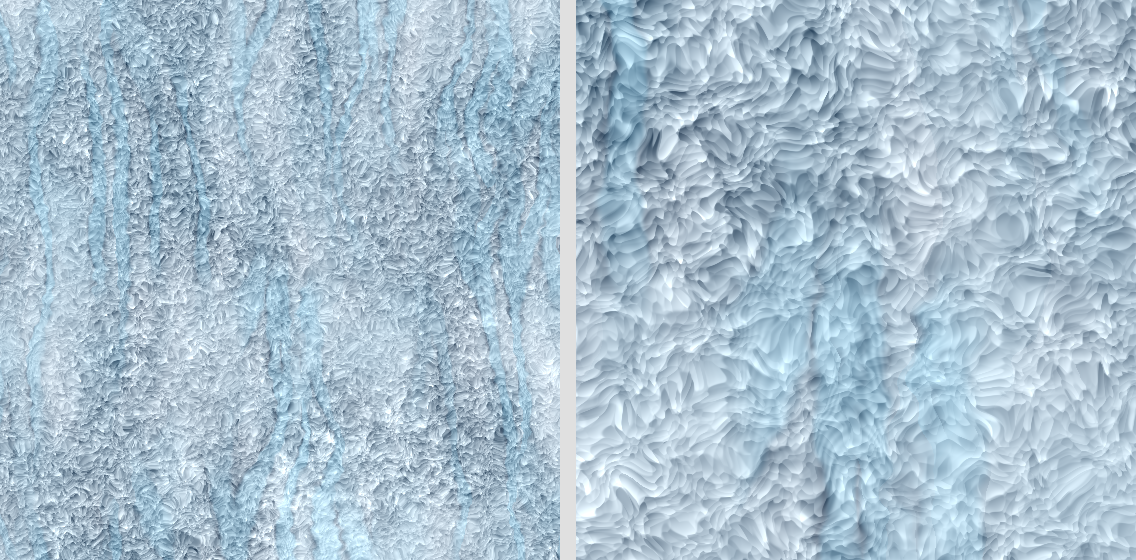
Left, the full canvas; right, a detail of the centre.
This texture is drawn by a WebGL 2 fragment shader. Its source:

```glsl
#version 300 es
precision highp float;
// Rough frozen sheet: two layers of tall stretched cells form upright veins with
// dark crumbled rims, and small cells of random direction give the crinkled flakes.
// Soft blotches, a clear shiny area and a few pale glows vary the tone.
uniform vec2 u_resolution;
out vec4 fragColor;

#define BASE_COLOR vec3(0.692, 0.776, 0.836)
#define TONE_STEP vec3(0.093, 0.090, 0.084)
#define VEIN_TINT vec3(-0.040, 0.011, 0.028)
#define PANE_TINT vec3(0.012, -0.002, -0.005)
#define VEIN_CELLS vec2(8.0, 1.3)
#define VEIN_WIDTH 0.10
#define FLAKE_SCALE 88.0
#define FLAKE_CONTRAST 1.65
#define BLOTCH_CONTRAST 2.7
#define GLOW_COUNT 9
#define SHINE_CENTER vec2(0.57, 0.16)
#define LIGHT_DIR vec2(-0.50, 0.86)

vec2 hash2(vec2 p) {
  vec3 q = fract(p.xyx * vec3(0.1031, 0.1030, 0.0973));
  q += dot(q, q.yzx + 33.33);
  return fract((q.xx + q.yz) * q.zy);
}

float noise(vec2 p) {
  vec2 i = floor(p), f = fract(p), e = vec2(1.0, 0.0);
  f = f * f * (3.0 - 2.0 * f);
  return mix(mix(hash2(i).x, hash2(i + e).x, f.x),
             mix(hash2(i + e.yx).x, hash2(i + e.xx).x, f.x), f.y);
}

float fbm(vec2 p) {
  float sum = 0.0, amp = 0.53;
  for (int i = 0; i < 4; i++, amp *= 0.5) {
    sum += amp * noise(p);
    p = mat2(1.6, 1.2, -1.2, 1.6) * p + 7.3;
  }
  return sum;
}

// Shade of narrow shards, each turned and tilted at random, with soft creases.
float flakes(vec2 p) {
  vec2 cell = floor(p), f = fract(p);
  float sum = 0.0, total = 1e-6;
  for (int k = 0; k < 9; k++) {
    vec2 g = vec2(k % 3, k / 3) - 1.0;
    vec2 d = g + hash2(cell + g) - f, seed = hash2(cell + g + 71.0);
    float angle = 6.2832 * seed.x;
    vec2 axis = vec2(cos(angle), sin(angle));
    vec2 s = vec2(0.65 * dot(d, axis), 1.5 * dot(d, vec2(-axis.y, axis.x)));
    float w = exp(-22.0 * dot(s, s));
    sum += w * (dot(d, LIGHT_DIR) + 0.9 * (seed.y - 0.5));
    total += w;
  }
  return sum / total;
}

// x: distance to the cell border, y: how far the border faces sideways.
vec2 veinBorder(vec2 p) {
  vec2 cell = floor(p), f = fract(p), near = vec2(4.0), next = vec2(5.0);
  for (int k = 0; k < 9; k++) {
    vec2 g = vec2(k % 3, k / 3) - 1.0;
    vec2 d = g + hash2(cell + g + 40.0) - f;
    if (dot(d, d) < dot(near, near)) { next = near; near = d; }
    else if (dot(d, d) < dot(next, next)) next = d;
  }
  vec2 n = normalize(next - near);
  return vec2(dot(0.5 * (near + next), n), n.x);
}

float glows(vec2 p) {
  float sum = 0.0;
  for (int i = 0; i < GLOW_COUNT; i++) {
    vec2 id = vec2(float(i) * 3.7 + 2.0, 11.0), d = p - hash2(id);
    float r = dot(d, d) / pow(mix(0.022, 0.045, hash2(id + 5.0).x), 2.0);
    sum += 0.7 * exp(-r) + 1.0 * exp(-r * 9.0);
  }
  return sum;
}

void main() {
  vec2 p = gl_FragCoord.xy / u_resolution.y;
  // Meandering coordinates shared by veins and blotches
  vec2 flow = p;
  flow.x += 0.016 * sin(p.y * 7.0 + 4.0 * p.x) + 0.006 * sin(p.y * 19.0 + p.x * 13.0);
  flow.x += 0.026 * (noise(p * vec2(13.0, 9.0)) - 0.5);
  vec2 fray = vec2(noise(p * 75.0), noise(p * 75.0 + 31.0)) - 0.5;

  // Veins, their crumbled rims and the panes between them
  float vein = 0.0, rim = 0.0, pane = 1.0, bend = 0.0;
  float crumble = smoothstep(0.25, 0.65, noise(p * 95.0 + 9.0));
  for (float layer = 0.0; layer < 2.0; layer++) {
    vec2 cells = VEIN_CELLS * (1.0 + 0.25 * layer);
    vec2 border = veinBorder((flow + 0.010 * fray) * cells + layer * 23.6);
    float shown = smoothstep(0.2, 0.6, abs(border.y));
    shown *= smoothstep(0.28, 0.55, noise(p * vec2(8.0, 3.0) + 3.0 + layer * 19.0));
    float width = VEIN_WIDTH * mix(0.5, 1.5, noise(p * vec2(6.0, 9.0) + 60.0));
    vein = max(vein, shown * (1.0 - smoothstep(width * 0.75, width * 1.2, border.x)));
    float edge = shown * exp(-pow((border.x - width) / 0.035, 2.0));
    rim = max(rim, edge * crumble * (border.y > 0.0 ? 1.0 : 0.6));
    pane = min(pane, smoothstep(0.06, 0.36, border.x));
    bend += border.x * border.x * 260.0;
  }
  float scallop = sin(p.y * 400.0 + bend + 9.0 * noise(p * 28.0));

  // Crinkled flakes in three sizes, larger and stronger in the shiny area
  vec2 toShine = (p - SHINE_CENTER) / vec2(0.26, 0.21);
  float shine = exp(-dot(toShine, toShine)) * smoothstep(0.3, 0.58, fbm(flow * vec2(10.0, 6.0)));
  vec2 warp = vec2(noise(p * 42.0), noise(p * 42.0 + 17.0)) - 0.5;
  vec2 q = p + 0.016 * warp + 0.006 * fray;
  float crinkle = mix(0.3, 1.1, shine) * flakes(q * FLAKE_SCALE * 0.45);
  crinkle += flakes(q * FLAKE_SCALE + 13.0) + flakes(q * FLAKE_SCALE * 2.0 + 47.0);
  float blotch = fbm(flow * vec2(9.0, 5.0) + 5.0) - 0.5;
  crinkle *= FLAKE_CONTRAST * clamp(1.0 - 1.3 * blotch, 0.65, 1.35);

  // Tone in steps around the base colour
  float tone = crinkle * (1.0 - 0.25 * vein) + BLOTCH_CONTRAST * blotch;
  tone += 0.6 * (pane - 0.5) + vein * (0.2 + 0.4 * scallop) - 1.9 * rim;
  tone += 0.8 * shine + glows(p);
  vec3 color = BASE_COLOR + TONE_STEP * tone + PANE_TINT * pane;
  color += VEIN_TINT * (vein + 0.6 * (noise(p * 11.0 + 80.0) - 0.5));
  color += vec3(0.012, -0.008, -0.012) * rim;
  fragColor = vec4(clamp(color, 0.0, 1.0), 1.0);
}
```
